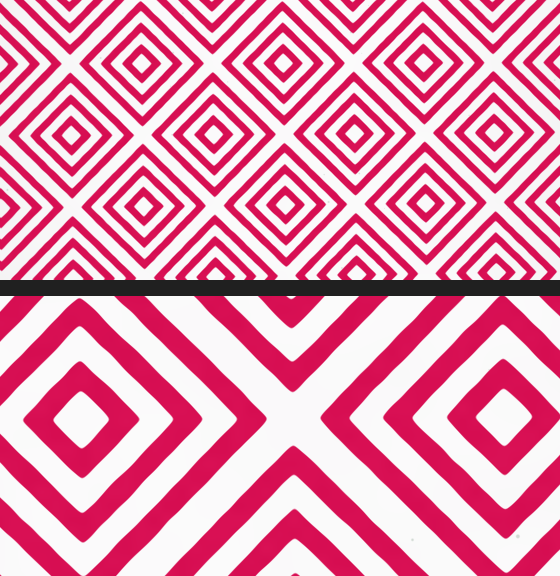
Top: the whole. Bottom: its middle third, enlarged.
Reproduce this pattern procedurally as a WebGL 1 fragment shader.

```glsl
precision highp float;
// Staggered concentric diamonds in crimson ink on off-white paper, slightly skewed and worn.

uniform vec2 u_resolution;

const vec3 PAPER = vec3(0.982, 0.980, 0.982);
const vec3 INK = vec3(0.845, 0.058, 0.325);

// Lengths are in canvas heights, measured from the top left.
const vec2 ORIGIN = vec2(-0.0052, -0.0286);
const vec2 HALF_PITCH = vec2(0.2568, 0.2573);
const float SHEAR = 0.015;          // sideways drift down the sheet
const float SHEAR_PIVOT = 0.2266;
const float COLUMN_SHRINK = 0.00254; // columns tighten to the right
const float ROW_SHRINK = 0.0042;     // rows tighten to the right
const float ROW_TILT = 0.0015;

// Ring sizes are in half pitches, measured along a diagonal of the diamond.
const float RING_COUNT = 3.0;
const float RING_STEP = 0.300;
const float RING_OUTER = 0.885;
const float RING_WIDTH = 0.139;
const float TIP_ROUNDING = 0.012;
const float EDGE_WOBBLE = 0.010;

const float EDGE_SOFTNESS = 0.80;   // half width of an edge, in pixels
const float SPECK_GRID = 30.0;
const float SPECK_CHANCE = 0.012;
const float SPECK_RADIUS = 0.003;

float hash(vec2 p) {
  return fract(sin(dot(p, vec2(127.1, 311.7))) * 43758.5453);
}

float noise(vec2 p) {
  vec2 cell = floor(p);
  vec2 f = fract(p);
  f = f * f * (3.0 - 2.0 * f);
  float low = mix(hash(cell), hash(cell + vec2(1.0, 0.0)), f.x);
  float high = mix(hash(cell + vec2(0.0, 1.0)), hash(cell + 1.0), f.x);
  return mix(low, high, f.y);
}

// Canvas position to lattice coordinates, with the skew of the sheet.
vec2 toLattice(vec2 p) {
  float column = (p.x - ORIGIN.x - SHEAR * (p.y - SHEAR_PIVOT)) / HALF_PITCH.x;
  column += COLUMN_SHRINK * column * column;
  float row = (p.y - ORIGIN.y - ROW_TILT * p.x) / (HALF_PITCH.y - ROW_SHRINK * p.x);
  return vec2(column, row);
}

// Offset from the nearest diamond centre; centres have an odd coordinate sum.
vec2 diamondOffset(vec2 q) {
  q.x -= 1.0;
  vec2 diagonal = vec2(q.x + q.y, q.x - q.y) * 0.5;
  vec2 local = fract(diagonal + 0.5) - 0.5;
  return vec2(local.x + local.y, local.x - local.y);
}

// Diamond radius with softly rounded tips.
float diamondRadius(vec2 offset) {
  vec2 a = sqrt(offset * offset + TIP_ROUNDING * TIP_ROUNDING);
  return a.x + a.y;
}

float ringCoverage(float radius, float softness) {
  float index = floor((RING_OUTER - radius) / RING_STEP + 0.25);
  index = clamp(index, 0.0, RING_COUNT - 1.0);
  float middle = RING_OUTER - index * RING_STEP - 0.5 * RING_WIDTH;
  float dist = abs(radius - middle) - 0.5 * RING_WIDTH;
  return 1.0 - smoothstep(-softness, softness, dist);
}

// Sparse, faint marks scattered over the sheet.
float specks(vec2 p, float pixel) {
  vec2 cell = floor(p * SPECK_GRID);
  vec2 jitter = vec2(hash(cell + 3.1), hash(cell + 7.7));
  vec2 centre = (cell + 0.2 + 0.6 * jitter) / SPECK_GRID;
  float dist = length(p - centre) - SPECK_RADIUS * hash(cell + 5.3);
  float present = step(hash(cell + 11.9), SPECK_CHANCE);
  return present * (1.0 - smoothstep(-pixel, pixel, dist));
}

void main() {
  float pixel = 1.0 / u_resolution.y;
  vec2 p = gl_FragCoord.xy * pixel;
  p.y = 1.0 - p.y;

  // Diamonds with slightly uneven edges
  float radius = diamondRadius(diamondOffset(toLattice(p)));
  radius += EDGE_WOBBLE * (noise(p * 45.0) - 0.5);
  float softness = EDGE_SOFTNESS * pixel * sqrt(2.0) / HALF_PITCH.y;
  float ink = ringCoverage(radius, softness);

  // Paper shading toward the sides, with faint mottling
  vec2 uv = gl_FragCoord.xy / u_resolution;
  float side = abs(uv.x - 0.5) * 2.0;
  vec3 paper = PAPER - 0.022 * side * side * side;
  paper += 0.008 * (noise(p * 14.0) - 0.5);
  paper -= vec3(0.16, 0.12, 0.15) * specks(p, pixel);

  vec3 inkColor = INK + 0.016 * (noise(p * 60.0 + 19.0) - 0.5);
  gl_FragColor = vec4(mix(paper, inkColor, ink), 1.0);
}
```
